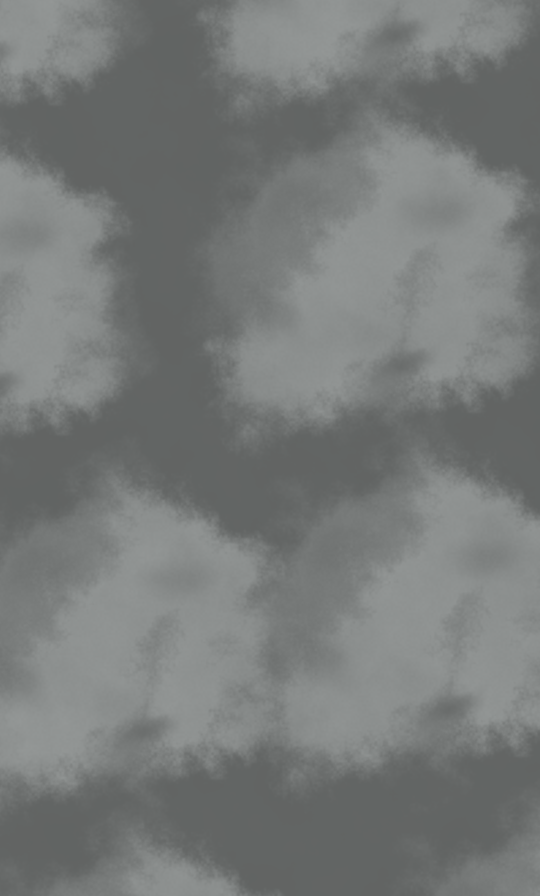
Give the GLSL for this texture, as a WebGL 1 fragment shader.

```glsl
precision highp float;
// Pale grey clouds drifting over a flat dark grey sky.
// One cloud shape (soft halo, bright billows, dark pockets) is stamped in
// staggered rows; layered noise frays its edges and adds a dry-brush grain.

uniform vec2 u_resolution;

float hash(vec2 p) {
  vec3 q = fract(vec3(p.xyx) * 0.1031);
  q += dot(q, q.yzx + 33.33);
  return fract((q.x + q.y) * q.z);
}

float valueNoise(vec2 p) {
  vec2 cell = floor(p), f = fract(p);
  f = f * f * (3.0 - 2.0 * f);
  float low = mix(hash(cell), hash(cell + vec2(1.0, 0.0)), f.x);
  float high = mix(hash(cell + vec2(0.0, 1.0)), hash(cell + 1.0), f.x);
  return mix(low, high, f.y);
}

float fbm(vec2 p) {
  float sum = 0.0, weight = 0.5;
  for (int octave = 0; octave < 6; octave++) {
    sum += weight * valueNoise(p);
    p = mat2(1.6, 1.2, -1.2, 1.6) * p + 7.3;
    weight *= 0.52;
  }
  return sum;
}

float capsule(vec2 p, vec2 a, vec2 b, float radius) {
  vec2 axis = b - a;
  float t = clamp(dot(p - a, axis) / dot(axis, axis), 0.0, 1.0);
  return length(p - a - axis * t) - radius;
}

float spot(vec2 p, vec2 size) {
  p /= size;
  return exp(-dot(p, p));
}

// Opacity of a single cloud centred on the origin
float cloud(vec2 p) {
  vec2 local = p + 5.0;
  float billow = fbm(local * 13.0) - 0.5;
  float fray = fbm(local * 38.0 + 3.0) - 0.5;
  float grain = valueNoise(local * 330.0) - 0.5;
  vec2 q = p + 0.035 * vec2(billow, fbm(local * 11.0 + 20.0) - 0.5);

  // Dim outer vapour
  float rim = (length(q / vec2(0.185, 0.19)) - 1.0) * 0.185;
  rim += 0.13 * billow + 0.045 * fray + 0.010 * grain;
  float halo = smoothstep(0.025, -0.045, rim);

  // Bright billows: a long diagonal mass and a shorter right flank
  float body = capsule(q, vec2(0.065, 0.10), vec2(-0.085, -0.115), 0.072);
  body = min(body, capsule(q, vec2(0.10, 0.07), vec2(0.085, -0.10), 0.052));
  body += 0.10 * billow + 0.055 * fray + 0.012 * grain;
  float bright = smoothstep(0.03, -0.035, body);

  // Shadowed pockets
  float pocket = 0.65 * spot(q - vec2(0.045, -0.095), vec2(0.026, 0.014));
  pocket += 0.4 * spot(q - vec2(-0.11, -0.04), vec2(0.03, 0.025));
  pocket += 0.25 * spot(q - vec2(0.07, 0.07), vec2(0.035, 0.018));

  float opacity = halo * (0.42 + 0.5 * billow) + 0.56 * bright;
  return clamp(opacity * (1.0 - pocket), 0.0, 0.96);
}

void main() {
  vec2 uv = gl_FragCoord.xy / u_resolution.y;

  // Staggered rows of clouds, counted from the top right
  float clear = 1.0;
  for (int row = 0; row < 4; row++) {
    float r = float(row);
    float spacing = row == 2 ? 0.34 : 0.46;
    for (int column = 0; column < 2; column++) {
      float c = float(column);
      vec2 centre = vec2(0.405 + 0.0075 * r * r * r - spacing * c,
                         1.06 - 0.36 * r - 0.008 * r * r - 0.025 * c);
      vec2 p = uv - centre;
      if (dot(p, p) < 0.1) clear *= 1.0 - cloud(p);
    }
  }

  // Tone: faint sky haze, broad cloud shading and fine speckle
  float cover = 1.0 - clear;
  float shading = fbm(uv * 16.0 + 40.0) - 0.5;
  float speckle = valueNoise(uv * 400.0) - 0.5;
  vec3 sky = vec3(0.384, 0.394, 0.390) + 0.012 * shading;
  vec3 vapour = vec3(0.564, 0.578, 0.574) + 0.05 * shading;
  vec3 colour = mix(sky, vapour, cover);
  colour += 0.03 * speckle * cover * (1.3 - cover);
  gl_FragColor = vec4(colour, 1.0);
}
```
